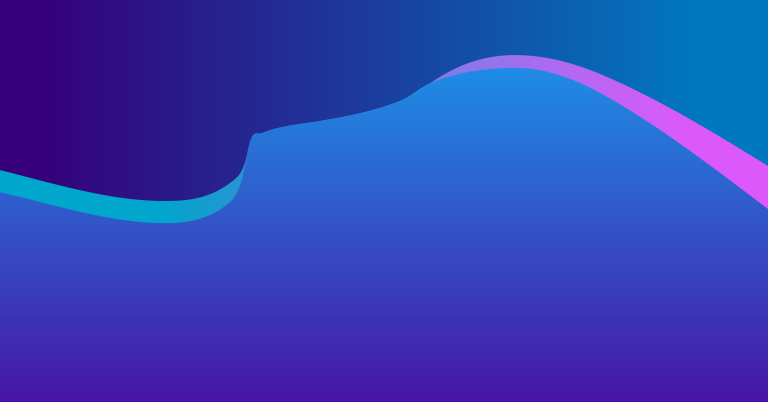
A WebGL 2 fragment shader for this background:

```glsl
#version 300 es
precision highp float;
// A wide wave, lit from its crest, over a violet to blue backdrop.
// Two smooth cubic curves bound the wave and its folded ribbons:
// teal along the left trough and pink down the right slope.
uniform vec2 u_resolution;
out vec4 fragColor;

const int KNOTS = 11;

// Each knot holds x, height and slope, with the canvas height as 1.
const vec3 OUTER_EDGE[KNOTS] = vec3[KNOTS](
    vec3(0.0, 0.577, -0.25), vec3(0.410, 0.500, 0.0),
    vec3(0.585, 0.555, 0.85), vec3(0.614, 0.612, 4.0),
    vec3(0.652, 0.669, 0.4), vec3(0.796, 0.699, 0.17),
    vec3(0.995, 0.749, 0.4), vec3(1.072, 0.794, 0.7),
    vec3(1.281, 0.863, 0.0), vec3(1.493, 0.816, -0.42),
    vec3(1.911, 0.587, -0.62));

const vec3 INNER_EDGE[KNOTS] = vec3[KNOTS](
    vec3(0.0, 0.522, -0.23), vec3(0.410, 0.445, 0.0),
    vec3(0.567, 0.493, 0.8), vec3(0.614, 0.612, 6.0),
    vec3(0.652, 0.669, 0.4), vec3(0.796, 0.699, 0.17),
    vec3(0.995, 0.749, 0.4), vec3(1.072, 0.794, 0.4),
    vec3(1.281, 0.831, 0.0), vec3(1.493, 0.769, -0.55),
    vec3(1.911, 0.480, -0.76));

// Height and slope of the cubic Hermite curve through the knots.
vec2 curveAt(vec3 knots[KNOTS], float x) {
    int i = 0;
    while (i < KNOTS - 2 && x > knots[i + 1].x) i++;
    vec3 a = knots[i], b = knots[i + 1];
    float span = b.x - a.x;
    float t = (x - a.x) / span;
    float rise = b.y - a.y;
    float c2 = 3.0 * rise - span * (2.0 * a.z + b.z);
    float c3 = span * (a.z + b.z) - 2.0 * rise;
    float height = a.y + t * (span * a.z + t * (c2 + t * c3));
    float slope = a.z + t * (2.0 * c2 + 3.0 * t * c3) / span;
    return vec2(height, slope);
}

// Smooth coverage of the area below a curve, about one pixel wide.
float below(vec2 p, vec2 curve) {
    float d = (p.y - curve.x) / sqrt(1.0 + curve.y * curve.y);
    return clamp(0.5 - d * u_resolution.y, 0.0, 1.0);
}

void main() {
    vec2 p = gl_FragCoord.xy / u_resolution * vec2(1.911, 1.0);

    // Backdrop
    vec3 color = mix(vec3(0.21, 0.0, 0.48), vec3(0.0, 0.47, 0.75),
                     clamp((p.x - 0.09) / 1.66, 0.0, 1.0));

    // Wave body, bright at the crest and violet at the foot
    vec3 body = mix(vec3(0.28, 0.08, 0.65), vec3(0.12, 0.55, 0.90),
                    clamp(p.y / 0.83, 0.0, 1.0));

    // Ribbons; between them the wave meets the backdrop directly
    vec3 teal = mix(vec3(0.0, 0.65, 0.80), vec3(0.16, 0.58, 0.82),
                    clamp((p.x - 0.40) / 0.21, 0.0, 1.0));
    vec3 pink = mix(vec3(0.50, 0.48, 0.91), vec3(0.86, 0.35, 0.98),
                    clamp((p.x - 1.08) / 0.62, 0.0, 1.0));
    vec3 ribbon = p.x < 0.614 ? teal : p.x > 1.072 ? pink : body;

    color = mix(color, ribbon, below(p, curveAt(OUTER_EDGE, p.x)));
    color = mix(color, body, below(p, curveAt(INNER_EDGE, p.x)));
    fragColor = vec4(color, 1.0);
}
```
